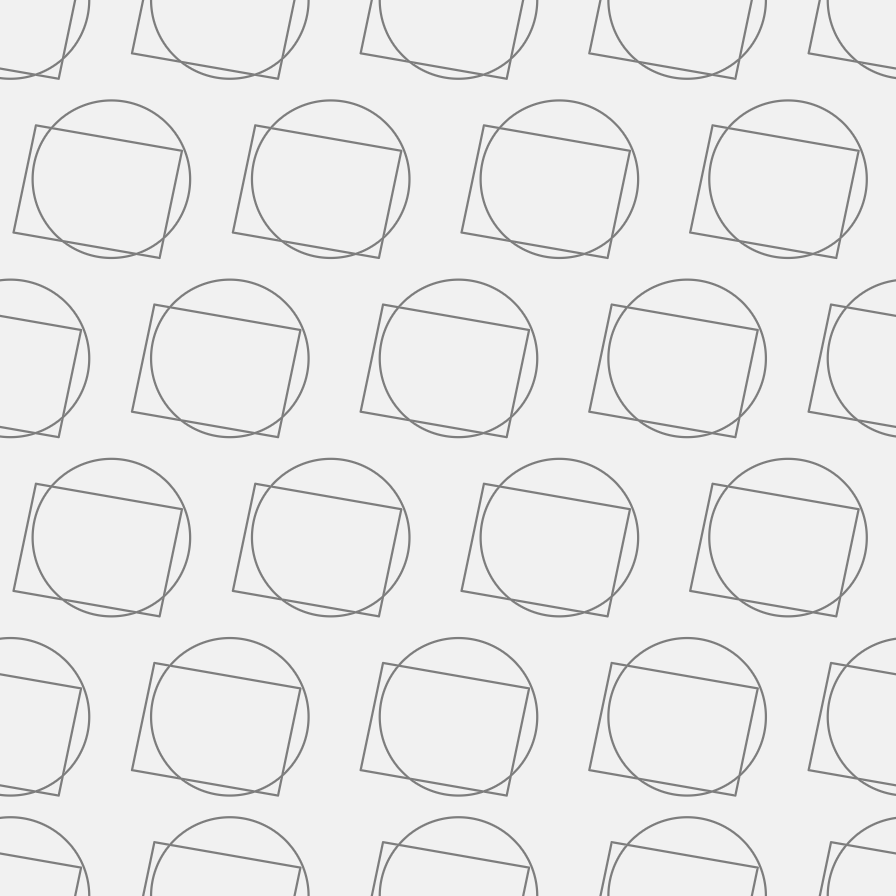
Reproduce this pattern procedurally as a Shadertoy shader.

```glsl
float segmentDistance(vec2 p, vec2 a, vec2 b) {
    vec2 ab = b - a;
    return length(p - a - ab * clamp(dot(p - a, ab) / dot(ab, ab), 0.0, 1.0));
}

// Outline of a parallelogram spanned by two half edges
float parallelogramDistance(vec2 p, vec2 u, vec2 v) {
    float d = 1.0;
    for (float side = -1.0; side < 2.0; side += 2.0) {
        d = min(d, segmentDistance(side * p, v - u, v + u));
        d = min(d, segmentDistance(side * p, u + v, u - v));
    }
    return d;
}

float motifDistance(vec2 p) {
    float ring = abs(length(p) - 0.0879);
    float slab = parallelogramDistance(p - vec2(-0.0152, -0.0139),
                                       vec2(0.0815, -0.0142), vec2(0.0125, 0.0598));
    return min(ring, slab);
}

void mainImage(out vec4 fragColor, in vec2 fragCoord) {
    vec2 uv = fragCoord / iResolution.xy;

    // Five rows counted from the top; every other one is shifted
    float down = 1.0 - uv.y;
    float row = floor(down * 5.0 + 0.5);
    float shifted = mod(mod(row, 5.0), 2.0);

    // Four columns with a slightly uneven spacing
    float x = uv.x - 0.0117 - shifted * 0.1126;
    float column = floor((x + 0.0104) * 4.0 + 0.5);
    float wobble = 0.0052 * sin(column * 1.5708);
    vec2 p = vec2(x - column / 4.0 + wobble, row / 5.0 - down);

    // Thin grey line with a one pixel soft edge
    float ink = clamp((0.00125 - motifDistance(p)) * iResolution.y + 0.5, 0.0, 1.0);
    fragColor = vec4(vec3(mix(0.945, 0.49, ink)), 1.0);
}
```
